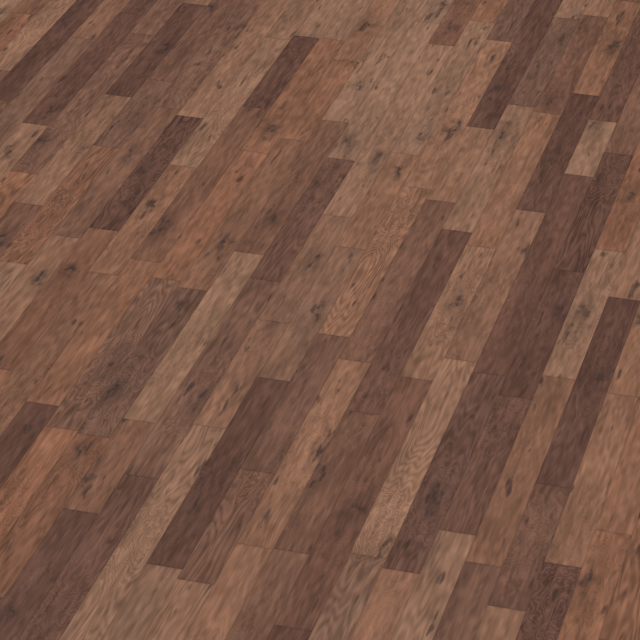
Reproduce this texture procedurally as a Shadertoy shader.

```glsl
// Worn oak strip floor: staggered brown planks running diagonally in mild perspective.
#define STRIP_SCALE 44.15   // strips per unit of projected width
#define BLOCK_SCALE 1.333   // plank lengths per unit of projected depth
#define ASPECT 5.0          // mean plank length over width
#define HORIZON 2.862       // height of the vanishing line
#define SEAM_WIDTH 0.045    // in strip widths
#define SEAM_DEPTH 0.09
#define RING_COUNT 13.0     // density of the growth rings
#define KNOT_CHANCE 0.6
#define SAMPLES 3           // antialiasing grid per axis

const vec3 DARK   = vec3(0.370, 0.262, 0.226);
const vec3 RUSSET = vec3(0.525, 0.362, 0.280);
const vec3 TAN    = vec3(0.545, 0.415, 0.338);
const vec3 LIME   = vec3(0.660, 0.530, 0.450);
const vec3 KNOT   = vec3(0.225, 0.180, 0.172);

float hash(vec2 p) {
    vec3 q = fract(vec3(p.xyx) * 0.1031);
    q += dot(q, q.yzx + 33.33);
    return fract((q.x + q.y) * q.z);
}

float noise(vec2 p) {
    vec2 i = floor(p), f = fract(p);
    f = f * f * (3.0 - 2.0 * f);
    return mix(mix(hash(i), hash(i + vec2(1, 0)), f.x),
               mix(hash(i + vec2(0, 1)), hash(i + vec2(1, 1)), f.x), f.y);
}

float fbm(vec2 p) {
    return 0.55 * noise(p) + 0.29 * noise(p * 2.1 + 7.3) + 0.16 * noise(p * 4.3 + 19.1);
}

// Canvas position to floor: x counts strips, y counts plank lengths
vec2 project(vec2 p) {
    float depth = HORIZON - p.y;
    return vec2((p.x - 1.862) * STRIP_SCALE, (p.x + 16.28) * BLOCK_SCALE) / depth + vec2(60.3, 0.0);
}

// End joint inside one cell of a strip
float jointAt(vec2 cell) {
    return 0.1 + 0.65 * hash(cell + 71.0);
}

vec3 woodFloor(vec2 p) {
    // Plank layout
    vec2 f = project(p);
    float strip = floor(f.x);
    f.y += 9.0 * hash(vec2(strip, 5.0));
    vec2 cell = vec2(strip, floor(f.y));
    float toJoint = fract(f.y) - jointAt(cell);
    vec2 id = cell - vec2(0.0, step(toJoint, 0.0));
    float start = id.y + jointAt(id);
    vec2 local = vec2(fract(f.x), (f.y - start) * ASPECT);

    // Tone of each plank
    float tone = smoothstep(-0.1, 0.75, hash(id + 13.0));
    vec3 color = mix(DARK, mix(RUSSET, TAN, hash(id + 29.0)), tone);

    // Ragged knot that pushes the rings aside
    vec2 grain = local + 40.0 * vec2(hash(id + 3.0), hash(id + 11.0));
    vec2 center = vec2(0.15 + 0.7 * hash(id + 17.0), 0.6 + 3.4 * hash(id + 23.0));
    vec2 offset = (local - center) * vec2(1.0, 0.6);
    offset += 0.6 * (vec2(fbm(grain * 3.5), fbm(grain * 3.5 + 9.0)) - 0.5);
    float spread = dot(offset, offset);
    float hasKnot = step(hash(id + 37.0), KNOT_CHANCE);

    // Growth rings, fibres and weathering
    float field = fbm(grain * vec2(1.3, 0.3)) + 0.45 * exp(-4.0 * spread);
    float rings = sin(6.2832 * RING_COUNT * field);
    float figure = mix(0.02, 0.10, pow(hash(id + 43.0), 2.5));
    float fibres = fbm(grain * vec2(9.0, 1.1)) - 0.5;
    float pores = noise(grain * vec2(13.0, 5.0)) - 0.5;
    float clouds = fbm(grain * vec2(1.5, 0.7) + 31.0) - 0.5;
    color *= 1.0 + figure * rings + 0.20 * fibres + 0.19 * pores + 0.26 * clouds;

    // Thin pale veins on parts of the grain
    float vein = smoothstep(0.75, 1.0, sin(6.2832 * RING_COUNT * field + 2.0));
    float veined = smoothstep(0.45, 0.75, noise(grain * vec2(1.2, 0.5) + 83.0));
    color = mix(color, LIME, 0.16 * vein * veined);

    // Smoky stain with a darker core, and small scattered cracks
    float stain = 0.35 * exp(-14.0 * spread) + 0.5 * exp(-80.0 * spread);
    float cracks = smoothstep(0.72, 0.9, fbm(grain * vec2(4.0, 1.6) + 53.0));
    color = mix(color, KNOT, hasKnot * stain * (0.75 + 0.25 * rings));
    color = mix(color, KNOT, 0.6 * cracks);

    // Faint seams around the plank
    float edge = min(min(local.x, 1.0 - local.x), abs(toJoint) * ASPECT);
    return color * (1.0 - SEAM_DEPTH * (1.0 - smoothstep(0.0, SEAM_WIDTH, edge)));
}

void mainImage(out vec4 fragColor, in vec2 fragCoord) {
    vec3 sum = vec3(0.0);
    for (int i = 0; i < SAMPLES * SAMPLES; i++) {
        vec2 jitter = (vec2(i % SAMPLES, i / SAMPLES) + 0.5) / float(SAMPLES) - 0.5;
        sum += woodFloor((fragCoord + 1.2 * jitter) / iResolution.xy);
    }
    fragColor = vec4(sum / float(SAMPLES * SAMPLES), 1.0);
}
```
